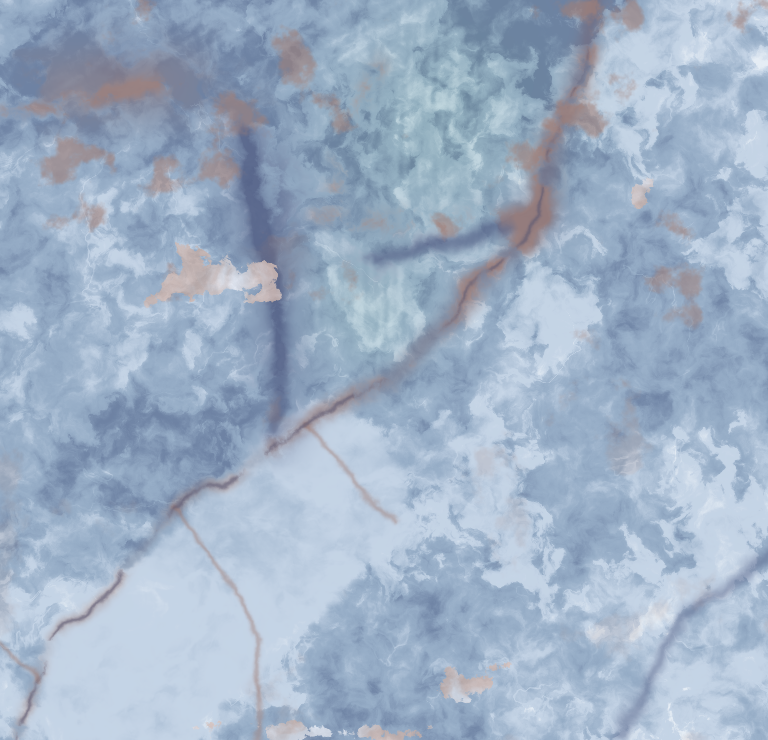
A Shadertoy shader for this texture:

```glsl
// Blue onyx slab: warped fractal noise gives cloudy, mottled stone, crossed
// by a long diagonal fracture with rust and indigo veins, a smooth milky
// lens below it, and a few chalky flakes.

float hash(vec2 p) {
    vec3 q = fract(p.xyx * 0.1031);
    q += dot(q, q.yzx + 33.33);
    return fract((q.x + q.y) * q.z);
}

float noise(vec2 p) {
    vec2 i = floor(p), f = fract(p);
    f = f * f * (3.0 - 2.0 * f);
    return mix(mix(hash(i), hash(i + vec2(1, 0)), f.x),
               mix(hash(i + vec2(0, 1)), hash(i + vec2(1, 1)), f.x), f.y);
}

// Fractal noise centred on zero
float fbm(vec2 p) {
    float sum = 0.0, amp = 0.5;
    for (int i = 0; i < 6; i++) {
        sum += amp * (noise(p) - 0.5);
        p = mat2(1.6, 1.2, -1.2, 1.6) * p + 17.3;
        amp *= 0.54;
    }
    return sum;
}

// Thin bright lines where the noise crosses zero
float web(vec2 p, float width) {
    return 1.0 - smoothstep(0.0, width, abs(fbm(p)));
}

float segment(vec2 p, vec2 a, vec2 b) {
    vec2 d = b - a;
    return length(p - a - d * clamp(dot(p - a, d) / dot(d, d), 0.0, 1.0));
}

float glow(float d, float width) {
    return exp(-d * d / (width * width));
}

// Ragged patch: a disc whose rim is broken up by noise
float flake(vec2 p, vec2 centre, vec2 size, float rough) {
    return smoothstep(0.0, 0.12, 0.75 - length((p - centre) / size) + 2.6 * rough);
}

void mainImage(out vec4 fragColor, in vec2 fragCoord) {
    vec2 p = fragCoord / iResolution.y;
    vec2 bend = vec2(fbm(p * 5.0), fbm(p * 5.0 + 40.0));
    vec2 jitter = vec2(fbm(p * 24.0 + 9.0), fbm(p * 24.0 + 70.0));
    vec2 q = p + 0.05 * bend + 0.018 * jitter;

    float broad = fbm(p * 3.0 + bend + 5.0);
    float mid = fbm(p * 11.0 + 1.5 * bend);
    float fine = fbm(p * 42.0 + 2.0 * jitter);
    float patches = fbm(p * 8.0 + 1.2 * bend + 0.5 * jitter + 60.0);

    // Cloudy tone, darker at the upper left, with crisp pale mottling
    float right = smoothstep(0.35, 0.8, p.x + 0.3 * (0.5 - p.y));
    float tone = 0.38 + 0.75 * broad + 0.65 * mid + 0.7 * fine;
    tone += 0.16 * (0.55 - p.y) + 0.08 * right;
    tone += (0.16 + 0.14 * right) * smoothstep(0.02, 0.10, patches + 0.3 * fine);
    tone -= 0.13 * smoothstep(0.08, 0.22, -patches);
    tone += 0.16 * web(p * 7.0 + 2.0 * bend + 30.0, 0.02) * smoothstep(-0.1, 0.2, mid);

    // Glassy panes with fine upright scratches
    float pane = glow(length((q - vec2(0.60, 0.84)) / vec2(1.0, 1.1)), 0.16)
               + 0.8 * glow(length(q - vec2(0.50, 0.58)), 0.09);
    float scratches = noise(vec2(p.x * 150.0 + 4.0 * bend.x, p.y * 11.0)) - 0.5;
    tone += pane * (0.06 + 0.17 * scratches);
    float sweep = noise(vec2(dot(p, vec2(-70, 110)), dot(p, vec2(9, 6)))) - 0.5;
    tone += 0.13 * sweep * smoothstep(0.75, 0.95, p.y);

    // Milky lens under the fracture
    float lensDist = segment(q, vec2(0.17, 0.07), vec2(0.44, 0.33)) - 0.115;
    float lens = 1.0 - smoothstep(-0.012, 0.012, lensDist);
    float cells = web(p * vec2(9.0, 12.0) + bend + 80.0, 0.09);
    float milk = 0.83 + 0.5 * broad + 0.3 * mid + 0.12 * fine + 0.11 * cells;
    tone = mix(tone, milk, 0.88 * lens);
    tone += 0.12 * glow(lensDist, 0.008) * smoothstep(-0.1, 0.1, mid);

    vec3 stone = mix(vec3(0.43, 0.51, 0.64), vec3(0.59, 0.68, 0.78), smoothstep(0.0, 0.48, tone));
    stone = mix(stone, vec3(0.77, 0.83, 0.90), smoothstep(0.42, 0.88, tone));
    stone = mix(stone, vec3(0.90, 0.93, 0.96), smoothstep(0.95, 1.3, tone));
    stone += vec3(-0.015, 0.01, -0.03) * pane;

    // Long fracture, thin at the lower left and wide at the top
    float fracture = segment(q, vec2(0.00, 0.00), vec2(0.05, 0.09));
    fracture = min(fracture, segment(q, vec2(0.05, 0.09), vec2(0.24, 0.32)));
    fracture = min(fracture, segment(q, vec2(0.24, 0.32), vec2(0.53, 0.49)));
    fracture = min(fracture, segment(q, vec2(0.53, 0.49), vec2(0.735, 0.715)));
    fracture = min(fracture, segment(q, vec2(0.735, 0.715), vec2(0.80, 1.02)));

    // Branches: hairlines, rusty bands and dark indigo seams
    float hair = segment(q, vec2(0.24, 0.32), vec2(0.355, 0.13));
    hair = min(hair, segment(q, vec2(0.355, 0.13), vec2(0.36, 0.0)));
    hair = min(hair, segment(q, vec2(0.43, 0.43), vec2(0.54, 0.29)));
    hair = min(hair, segment(q, vec2(0.0, 0.14), vec2(0.05, 0.09)));
    float band = segment(q, vec2(0.44, 0.71), vec2(0.735, 0.715));
    band = min(band, segment(q, vec2(0.44, 0.71), vec2(0.51, 0.91)));
    band = min(band, segment(q, vec2(0.0, 0.85), vec2(0.30, 0.88)));
    float seam = segment(q, vec2(0.335, 0.82), vec2(0.39, 0.43));
    seam = min(seam, segment(q, vec2(0.51, 0.66), vec2(0.735, 0.715)));
    float faint = segment(q, vec2(0.84, 0.0), vec2(0.93, 0.18));
    faint = min(faint, segment(q, vec2(0.93, 0.18), vec2(1.04, 0.26)));

    float broken = smoothstep(-0.12, 0.16, mid + 0.6 * fine);
    float upper = smoothstep(0.3, 0.7, p.y);
    float smoke = glow(length((q - vec2(0.14, 0.88)) / vec2(2.6, 1.0)), 0.055)
                + glow(length((q - vec2(0.38, 0.73)) / vec2(0.7, 1.5)), 0.06);
    float dark = 0.55 * upper * glow(fracture, 0.014) + 0.65 * glow(seam, 0.012)
               + 0.35 * glow(seam, 0.04) * broken + 0.45 * glow(faint, 0.009)
               + 0.45 * smoke * broken;
    stone = mix(stone, vec3(0.32, 0.37, 0.52), min(dark, 0.85));

    float specks = smoothstep(0.16, 0.28, fbm(p * 13.0 + 120.0)) * (0.3 + upper);
    float rust = (0.3 + 0.4 * upper) * glow(fracture, 0.008 + 0.010 * upper) * (0.4 + broken)
               + 0.6 * glow(band, 0.014) * broken + 0.45 * glow(hair, 0.004)
               + 0.4 * smoke * smoothstep(0.0, 0.15, -patches) + 0.45 * specks * (1.0 - lens);
    stone = mix(stone, vec3(0.63, 0.50, 0.47), clamp(rust, 0.0, 0.8));
    stone = mix(stone, vec3(0.36, 0.35, 0.45), 0.6 * glow(fracture, 0.0028) * broken);

    // Chalky flakes, warm in the middle and white at the rim
    float rough = fbm(p * 19.0 + 200.0) + 0.4 * fine;
    float chalk = flake(p, vec2(0.27, 0.62), vec2(0.085, 0.04), rough);
    chalk = max(chalk, flake(p, vec2(0.63, 0.075), vec2(0.05, 0.028), rough));
    chalk = max(chalk, flake(p, vec2(0.865, 0.735), vec2(0.018, 0.028), rough));
    chalk = max(chalk, flake(p, vec2(0.43, 0.01), vec2(0.11, 0.018), rough));
    vec3 chalkColour = mix(vec3(0.84, 0.86, 0.90), vec3(0.77, 0.69, 0.67), smoothstep(-0.1, 0.15, mid));
    stone = mix(stone, chalkColour + 0.2 * fine, 0.85 * chalk);

    fragColor = vec4(clamp(stone, 0.0, 1.0), 1.0);
}
```
